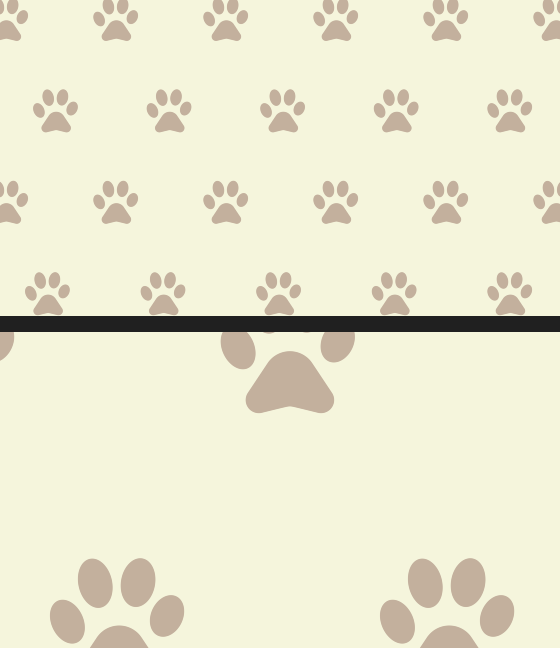
Top: the whole. Bottom: its middle third, enlarged.
Give the GLSL for this pattern, as a WebGL 1 fragment shader.

```glsl
precision highp float;

uniform vec2 u_resolution;

#define CANVAS_HEIGHT 432.0
#define ROW_STEP 125.0
#define ODD_SPACING 150.4
#define ODD_ANCHOR 759.7
#define EVEN_SPACING 158.0
#define EVEN_SPACING_DRIFT 1.375
#define EVEN_ANCHOR 696.8
#define PAD_SHIFT 1.0
#define BACKGROUND vec3(0.96, 0.96, 0.862)
#define PAW_COLOR vec3(0.765, 0.69, 0.616)

// Approximate distance to an ellipse leaning left by the given degrees
float toe(vec2 p, vec2 center, vec2 radii, float lean) {
  float a = radians(lean);
  float c = cos(a);
  float s = sin(a);
  p -= center;
  p = vec2(c * p.x + s * p.y, c * p.y - s * p.x);
  float k = length(p / radii);
  float gradient = length(p / (radii * radii));
  return k * (k - 1.0) / max(gradient, 0.001);
}

// Distance to the hull of two circles
float taperedCapsule(vec2 p, vec2 a, vec2 b, float ra, float rb) {
  float len = length(b - a);
  vec2 axis = (b - a) / len;
  p -= a;
  vec2 q = vec2(abs(axis.x * p.y - axis.y * p.x), dot(p, axis));
  float s = (ra - rb) / len;
  float c = sqrt(1.0 - s * s);
  float along = dot(q, vec2(-s, c));
  if (along < 0.0) return length(q) - ra;
  if (along > c * len) return length(q - vec2(0.0, len)) - rb;
  return dot(q, vec2(c, s)) - ra;
}

// Main pad: a dome spreading into two mirrored lobes with a soft notch
float pad(vec2 p) {
  p.x = sqrt(p.x * p.x + 1.0);
  return taperedCapsule(p, vec2(0.0, 16.0), vec2(14.2, 6.0), 12.3, 6.0);
}

// Whole paw, with its base line at y = 0
float paw(vec2 p) {
  float d = pad(p - vec2(PAD_SHIFT, 0.0));
  d = min(d, toe(p, vec2(-22.6, 30.0), vec2(7.3, 10.5), 25.0));
  d = min(d, toe(p, vec2(-9.9, 47.5), vec2(7.7, 11.4), 13.0));
  d = min(d, toe(p, vec2(9.6, 47.8), vec2(7.8, 11.2), -10.0));
  d = min(d, toe(p, vec2(22.8, 32.6), vec2(7.3, 9.9), -25.0));
  return d;
}

void main() {
  float pixel = CANVAS_HEIGHT / u_resolution.y;
  vec2 p = gl_FragCoord.xy * pixel;

  // Rows count upward; even rows tighten with height, odd rows are alike
  float row = floor((p.y + 30.0) / ROW_STEP);
  float odd = mod(row, 2.0);
  float spacing = mix(EVEN_SPACING - EVEN_SPACING_DRIFT * row, ODD_SPACING, odd);
  float anchor = mix(EVEN_ANCHOR, ODD_ANCHOR, odd);

  // Position within the repeat
  vec2 cell;
  cell.x = mod(p.x - anchor + 0.5 * spacing, spacing) - 0.5 * spacing;
  cell.y = p.y - row * ROW_STEP - 1.0;

  float coverage = 1.0 - smoothstep(-0.6 * pixel, 0.6 * pixel, paw(cell));
  gl_FragColor = vec4(mix(BACKGROUND, PAW_COLOR, coverage), 1.0);
}
```
